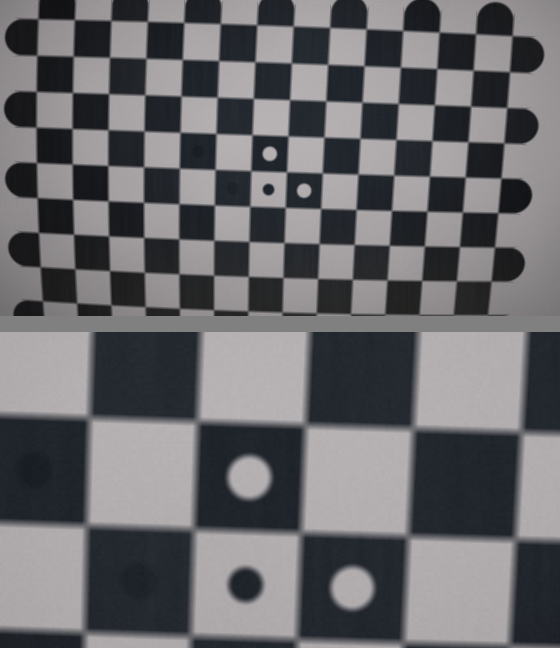
Top: the whole. Bottom: its middle third, enlarged.
Reproduce this pattern procedurally as a WebGL 1 fragment shader.

```glsl
precision highp float;
// A softly lit, slightly warped checker sheet with rounded border tabs and three marker dots.

uniform vec2 u_resolution;

const float PI = 3.14159265;
const float SHEET_HEIGHT = 432.0;  // layout units per canvas height
const float COLUMNS = 13.0;
const float TAB_STRAIGHT = 0.4;    // straight part of a tab, in cells
const float BLUR = 0.045;          // edge softness, in cells

float hash(vec2 p) {
  return fract(sin(dot(p, vec2(127.1, 311.7))) * 4375.85);
}

float valueNoise(vec2 p) {
  vec2 i = floor(p);
  vec2 f = fract(p);
  f = f * f * (3.0 - 2.0 * f);
  float low = mix(hash(i), hash(i + vec2(1.0, 0.0)), f.x);
  float high = mix(hash(i + vec2(0.0, 1.0)), hash(i + 1.0), f.x);
  return mix(low, high, f.y);
}

float coverage(float distance, float soft) {
  return 1.0 - smoothstep(-soft, soft, distance);
}

float disc(vec2 p, vec2 center, float radius, float soft) {
  return coverage(length(p - center) - radius, soft);
}

// Inverts the tilted lens warp: layout position to column and row (row grows downward).
vec2 sheetToGrid(vec2 p) {
  float row = (p.y + 20.0) / 49.0;
  float across = 0.0;
  for (int i = 0; i < 6; i++) {
    float left = 50.0 + 0.32 * (row - 3.8) * (row - 3.8);
    float right = 704.0 - 3.2 * row - 0.1 * row * row;
    across = (p.x - left) / (right - left);
    float tilt = (23.5 - 0.5 * row) * across;
    float bow = (0.94 * row - 3.4) * 4.0 * across * (1.0 - across);
    float y = -24.0 + 50.6 * row - 0.24 * row * row + tilt + bow;
    row += (p.y - y) / 48.0;
  }
  return vec2(across * COLUMNS, row);
}

// Positive in cells whose column and row add up to an even number.
float checker(vec2 grid, float soft) {
  vec2 side = clamp(sin(PI * grid) / (PI * soft), -1.0, 1.0);
  return 0.5 + 0.5 * side.x * side.y;
}

// Rounds off the cells that stick out to the left, right and top.
float tabMask(vec2 grid, float soft) {
  vec2 local = fract(grid) - 0.5;
  float sideways = max(-grid.x, grid.x - COLUMNS) - TAB_STRAIGHT;
  float upward = 1.0 - TAB_STRAIGHT - grid.y;
  float mask = 1.0;
  if (sideways > 0.0) {
    mask = min(mask, coverage(length(vec2(sideways, local.y)) - 0.5, soft));
  }
  if (upward > 0.0) {
    mask = min(mask, coverage(length(vec2(local.x, upward)) - 0.5, soft));
  }
  return mask;
}

// Paper dims toward the canvas edges.
vec3 paperColor(vec2 fromLight, vec2 sheet) {
  float light = 0.71 - 0.13 * fromLight.x * fromLight.x - 0.09 * fromLight.y * fromLight.y;
  light += 0.02 * (valueNoise(sheet / 60.0) - 0.5);
  return light * vec3(1.0, 0.975, 0.985);
}

// Ink is bluish in the middle, near black at the sides, with uneven cells and faint streaks.
vec3 inkColor(vec2 fromLight, vec2 sheet, vec2 cell) {
  float middle = 1.0 - smoothstep(0.2, 1.1, length(fromLight * vec2(1.0, 0.7)));
  vec3 tone = mix(vec3(0.085, 0.085, 0.093), vec3(0.135, 0.155, 0.182), middle);
  tone += vec3(0.055, 0.052, 0.04) * smoothstep(0.5, 1.2, fromLight.y)
        * (1.0 - smoothstep(0.5, 1.0, abs(fromLight.x)));
  tone += 0.03 * (hash(cell) - 0.5);
  return tone + 0.015 * (valueNoise(vec2(sheet.x / 4.0, sheet.y / 50.0)) - 0.5);
}

void main() {
  vec2 uv = gl_FragCoord.xy / u_resolution;
  vec2 sheet = vec2(gl_FragCoord.x, u_resolution.y - gl_FragCoord.y)
             * SHEET_HEIGHT / u_resolution.y;
  vec2 grid = sheetToGrid(sheet);
  float soft = max(BLUR, 9.0 / u_resolution.y);
  vec2 fromLight = 2.0 * vec2(uv.x - 0.52, 0.6 - uv.y);

  // Checker and marker dots
  float ink = min(checker(grid, soft), tabMask(grid, soft));
  ink = mix(ink, 0.0, disc(grid, vec2(6.5, 4.5), 0.2, soft));
  ink = mix(ink, 0.0, disc(grid, vec2(7.5, 5.5), 0.2, soft));
  ink = mix(ink, 1.0, disc(grid, vec2(6.5, 5.5), 0.16, soft));

  // Faint ghost dots
  float ghost = disc(grid, vec2(4.5, 4.5), 0.17, soft)
              + disc(grid, vec2(5.5, 5.5), 0.17, soft);

  vec3 dark = inkColor(fromLight, sheet, floor(grid)) - 0.025 * ghost;
  vec3 color = mix(paperColor(fromLight, sheet), dark, ink);
  color += 0.012 * (hash(floor(sheet / 1.5)) - 0.5);
  gl_FragColor = vec4(color, 1.0);
}
```
